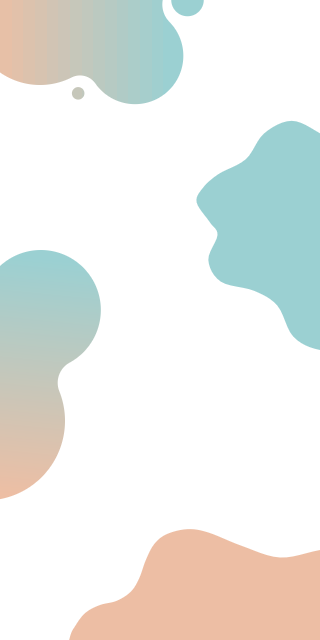
A Shadertoy shader for this background:

```glsl
// Flat pastel blobs in teal and peach on a white ground.
// Round blobs are circles joined by tangent fillets; the wavy ones are closed
// Catmull-Rom outlines turned into signed distances.

// Layout grid: 384 units across the canvas, y running down from the top.
const float GRID_WIDTH = 384.0;
const vec3 WHITE = vec3(1.0);
const vec3 TEAL  = vec3(0.608, 0.816, 0.824);
const vec3 PEACH = vec3(0.929, 0.746, 0.643);

// Circles: centre and radius.
const vec3 TOP_LEFT   = vec3(48.0, 18.0, 84.0);
const vec3 TOP_RIGHT  = vec3(162.0, 67.0, 58.0);
const vec3 TOP_HIDDEN = vec3(135.0, -40.0, 70.6);
const vec3 SIDE_UPPER = vec3(49.0, 372.0, 72.0);
const vec3 SIDE_LOWER = vec3(-17.6, 505.0, 95.6);
const vec3 TEAL_DOT   = vec3(225.0, 0.0, 19.5);
const vec3 SMALL_DOT  = vec3(93.8, 112.0, 7.5);
const float LOWER_FILLET = 22.4;
const float NOTCH_FILLET = 30.0;
const float SIDE_FILLET  = 27.6;

// Gradients.
const float BAND_WIDTH = 14.0;
const vec2 TOP_RAMP  = vec2(-8.0, 202.0);
const vec2 SIDE_RAMP = vec2(306.0, 592.0);
const float SIDE_TILT = 0.1;

// Wavy outlines.
const int KNOTS = 18;
const int STEPS = 6;
const vec2 TEAL_WAVE[KNOTS] = vec2[KNOTS](
    vec2(420, 185), vec2(384, 160), vec2(350, 145), vec2(317, 160), vec2(295, 191), vec2(262, 209),
    vec2(243, 226), vec2(236, 243), vec2(252, 267), vec2(261, 282), vec2(250, 312), vec2(265, 338),
    vec2(305, 349), vec2(333, 367), vec2(352, 404), vec2(384, 420), vec2(430, 420), vec2(460, 300));
const vec2 PEACH_WAVE[KNOTS] = vec2[KNOTS](
    vec2(83, 768), vec2(91, 750), vec2(103, 735), vec2(120, 726), vec2(140, 721), vec2(157, 710),
    vec2(167, 694), vec2(175, 672), vec2(185, 653), vec2(200, 641), vec2(225, 635), vec2(250, 639),
    vec2(290, 655), vec2(336, 669), vec2(384, 660), vec2(440, 650), vec2(440, 820), vec2(75, 820));

float circle(vec2 p, vec3 c) {
    return length(p - c.xy) - c.z;
}

// Distance outside the directed line a-b.
float halfPlane(vec2 p, vec2 a, vec2 b) {
    vec2 u = normalize(b - a), q = p - a;
    return u.y * q.x - u.x * q.y;
}

// Union of two circles with a tangent arc of the given radius on one side.
float filletUnion(vec2 p, vec3 a, vec3 b, float radius) {
    vec2 ab = b.xy - a.xy;
    float d = length(ab), ra = a.z + radius, rb = b.z + radius;
    vec2 u = ab / d;
    float along = (d * d + ra * ra - rb * rb) / (2.0 * d);
    vec2 c = a.xy + u * along + vec2(-u.y, u.x) * sqrt(max(ra * ra - along * along, 0.0));
    float web = max(halfPlane(p, a.xy, b.xy), max(halfPlane(p, b.xy, c), halfPlane(p, c, a.xy)));
    web = max(web, -circle(p, vec3(c, radius)));
    return min(web, min(circle(p, a), circle(p, b)));
}

vec2 catmullRom(vec2 a, vec2 b, vec2 c, vec2 d, float t) {
    return b + 0.5 * t * (c - a + t * (2.0 * a - 5.0 * b + 4.0 * c - d + t * (3.0 * (b - c) + d - a)));
}

// Signed distance to the closed curve through the knots.
float splineShape(vec2 p, vec2 knots[KNOTS]) {
    float nearest = 1e9, side = 1.0;
    vec2 from = knots[0];
    for (int i = 0; i < KNOTS; i++) {
        vec2 a = knots[(i + KNOTS - 1) % KNOTS], b = knots[i];
        vec2 c = knots[(i + 1) % KNOTS], d = knots[(i + 2) % KNOTS];
        for (int k = 1; k <= STEPS; k++) {
            vec2 to = k == STEPS ? c : catmullRom(a, b, c, d, float(k) / float(STEPS));
            vec2 e = to - from, q = p - from;
            vec2 gap = q - e * clamp(dot(q, e) / dot(e, e), 0.0, 1.0);
            nearest = min(nearest, dot(gap, gap));
            // Each crossing of the horizontal ray flips inside and outside.
            if ((from.y > p.y) != (to.y > p.y) && q.x < e.x * q.y / e.y) side = -side;
            from = to;
        }
    }
    return side * sqrt(nearest);
}

float ramp(float x, vec2 range) {
    return clamp((x - range.x) / (range.y - range.x), 0.0, 1.0);
}

void mainImage(out vec4 fragColor, in vec2 fragCoord) {
    float pixel = GRID_WIDTH / iResolution.x;
    vec2 p = vec2(fragCoord.x, iResolution.y - fragCoord.y) * pixel;

    // Banded horizontal and tilted vertical gradients.
    float band = (floor(p.x / BAND_WIDTH) + 0.5) * BAND_WIDTH;
    vec3 topColor = mix(PEACH, TEAL, ramp(band, TOP_RAMP));
    vec3 sideColor = mix(TEAL, PEACH, ramp(p.y - SIDE_TILT * p.x, SIDE_RAMP));

    // Shapes.
    float top = min(filletUnion(p, TOP_LEFT, TOP_RIGHT, LOWER_FILLET),
                    filletUnion(p, TOP_RIGHT, TOP_HIDDEN, NOTCH_FILLET));
    top = min(top, circle(p, SMALL_DOT));
    float side = filletUnion(p, SIDE_LOWER, SIDE_UPPER, SIDE_FILLET);
    float teal = min(circle(p, TEAL_DOT), splineShape(p, TEAL_WAVE));
    float peach = splineShape(p, PEACH_WAVE);

    // Paint with edges one pixel soft.
    vec4 cover = clamp(0.5 - vec4(top, side, teal, peach) / pixel, 0.0, 1.0);
    vec3 color = mix(WHITE, topColor, cover.x);
    color = mix(color, sideColor, cover.y);
    color = mix(color, TEAL, cover.z);
    color = mix(color, PEACH, cover.w);
    fragColor = vec4(color, 1.0);
}
```
